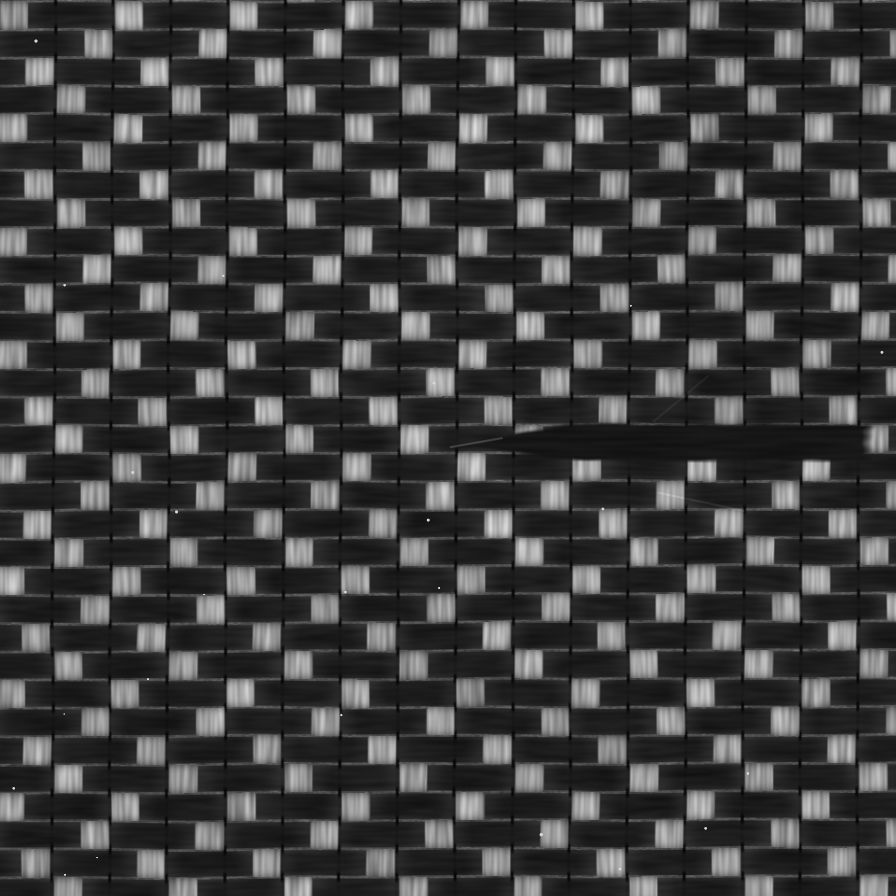
A Shadertoy shader for this texture:

```glsl
// Woven dark tape over pale fibre bundles: a four-row broken twill with a torn slit, scratches and dust.

const float COLUMNS = 31.15;      // fibre bundles across the canvas
const float ROWS = 31.67;         // tapes down the canvas
const vec4 LIT_COLUMN = vec4(0.0, 2.9, 0.9, 2.0); // exposed bundle in each of four rows
const float SOFT = 0.045;         // edge softness in weave units

float hash(vec2 p) {
    vec3 q = fract(vec3(p.xyx) * 0.1031);
    q += dot(q, q.yzx + 33.33);
    return fract((q.x + q.y) * q.z);
}

vec2 gradientAt(vec2 cell) {
    float angle = 6.2832 * hash(cell);
    return vec2(cos(angle), sin(angle));
}

// Gradient noise, roughly -0.6 to 0.6
float noise(vec2 p) {
    vec2 i = floor(p), f = fract(p);
    vec2 w = f * f * f * (f * (f * 6.0 - 15.0) + 10.0);
    vec2 e = vec2(1.0, 0.0);
    float a = dot(gradientAt(i), f);
    float b = dot(gradientAt(i + e.xy), f - e.xy);
    float c = dot(gradientAt(i + e.yx), f - e.yx);
    float d = dot(gradientAt(i + e.xx), f - e.xx);
    return mix(mix(a, b, w.x), mix(c, d, w.x), w.y);
}

float band(float dist, float halfWidth, float soft) {
    return 1.0 - smoothstep(halfWidth - soft, halfWidth + soft, abs(dist));
}

float segmentDistance(vec2 p, vec2 a, vec2 b) {
    vec2 ab = b - a;
    return length(p - a - ab * clamp(dot(p - a, ab) / dot(ab, ab), 0.0, 1.0));
}

float scratch(vec2 p, vec2 a, vec2 b) {
    return 1.0 - smoothstep(0.0003, 0.002, segmentDistance(p, a, b));
}

// Pale bundle: vertical fibres, darker where it dives under a tape
float bundleShade(vec2 weave, float row, float across, float v) {
    vec2 fibre = vec2(weave.x, weave.y * 0.5 + row * 17.0);
    float streaks = 0.16 * noise(fibre * vec2(3.0, 1.0)) + 0.22 * noise(fibre * vec2(7.0, 1.0));
    float tint = 0.10 * (hash(vec2(floor(weave.x + 0.55), row)) - 0.5);
    float dome = 1.0 - 0.36 * pow(abs(v) * 2.0, 3.0) - 0.14 * pow(min(abs(across) * 2.0, 1.0), 4.0);
    return (0.65 + tint + streaks) * dome;
}

// Dark tape: horizontal grain, paler near the exposed bundle
float tapeShade(vec2 weave, float across, float v) {
    float grain = 0.035 * noise(weave * vec2(0.8, 6.0)) + 0.04 * noise(weave * vec2(0.6, 1.7) + 40.0);
    float ends = 1.0 - smoothstep(0.5, 1.25, abs(across));
    return 0.108 + 0.05 * ends + 0.03 * smoothstep(0.25, 0.45, abs(v)) + grain;
}

float weaveShade(vec2 weave) {
    float row = floor(weave.y);
    float v = weave.y - row - 0.5;
    float centre = LIT_COLUMN[int(mod(row, 4.0))] + 0.06 * (hash(vec2(row, 7.0)) - 0.5);
    float across = mod(weave.x - centre + 2.0, 4.0) - 2.0;
    float exposed = band(across, 0.49, SOFT);

    // Bundles run in pairs, with a dark slot between pairs
    float slotDistance = mod(weave.x + 1.55, 2.0) - 1.0;
    float slot = band(slotDistance, 0.055, SOFT);

    // Bundles also glint through the narrow gaps between tapes
    float gap = smoothstep(0.42, 0.49, abs(v));
    float strength = clamp(0.85 + 0.6 * noise(weave * vec2(0.9, 1.0) + 9.0), 0.4, 1.0);
    float glint = gap * strength * (1.0 - slot);

    float tape = tapeShade(weave, across, v);
    tape *= 1.0 - slot * mix(0.12, 0.75, smoothstep(0.25, 0.42, abs(v)));
    return mix(tape, bundleShade(weave, row, across, v), max(exposed, glint));
}

// Slit that tapers to the left and ends raggedly on the right
float tearMask(vec2 p) {
    float ragged = noise(p * vec2(24.0, 90.0));
    float halfHeight = mix(0.003, 0.020, smoothstep(0.50, 0.66, p.x)) + 0.003 * ragged;
    float extent = smoothstep(0.515, 0.565, p.x) * (1.0 - smoothstep(0.962, 0.978, p.x + 0.01 * ragged));
    return extent * band(p.y - 0.494, halfHeight, 0.003);
}

// One possible dust speck per grid cell
float dust(vec2 p) {
    vec2 grid = p * 11.0, cell = floor(grid);
    vec2 spot = 0.15 + 0.7 * vec2(hash(cell + 3.1), hash(cell + 8.7));
    float radius = mix(0.012, 0.03, hash(cell + 5.3));
    float present = step(0.84, hash(cell + 1.9));
    return present * (1.0 - smoothstep(radius * 0.4, radius, length(fract(grid) - spot)));
}

void mainImage(out vec4 fragColor, in vec2 fragCoord) {
    vec2 p = fragCoord / iResolution.xy;
    p.y = 1.0 - p.y; // measured downward from the top edge

    // Weave coordinates with a slight slant and hand-laid wobble
    vec2 weave = vec2((p.x + 0.0045 * p.y - 0.0156) * COLUMNS, (p.y + 0.003 * p.x * p.y) * ROWS - 0.04);
    weave += 0.07 * vec2(noise(p * 9.0), noise(p * 8.0 + 20.0));

    float shade = weaveShade(weave) * (1.0 + 0.12 * noise(p * 3.0 + 5.0));

    // Wear
    shade = mix(shade, 0.085 + 0.04 * noise(p * vec2(12.0, 160.0)), tearMask(p));
    shade += 0.16 * scratch(p, vec2(0.503, 0.499), vec2(0.56, 0.489));
    shade += 0.07 * scratch(p, vec2(0.735, 0.55), vec2(0.83, 0.57));
    shade += 0.05 * scratch(p, vec2(0.73, 0.47), vec2(0.79, 0.42));
    shade = mix(shade, 0.85, dust(p));

    fragColor = vec4(vec3(clamp(shade, 0.0, 1.0)), 1.0);
}
```
